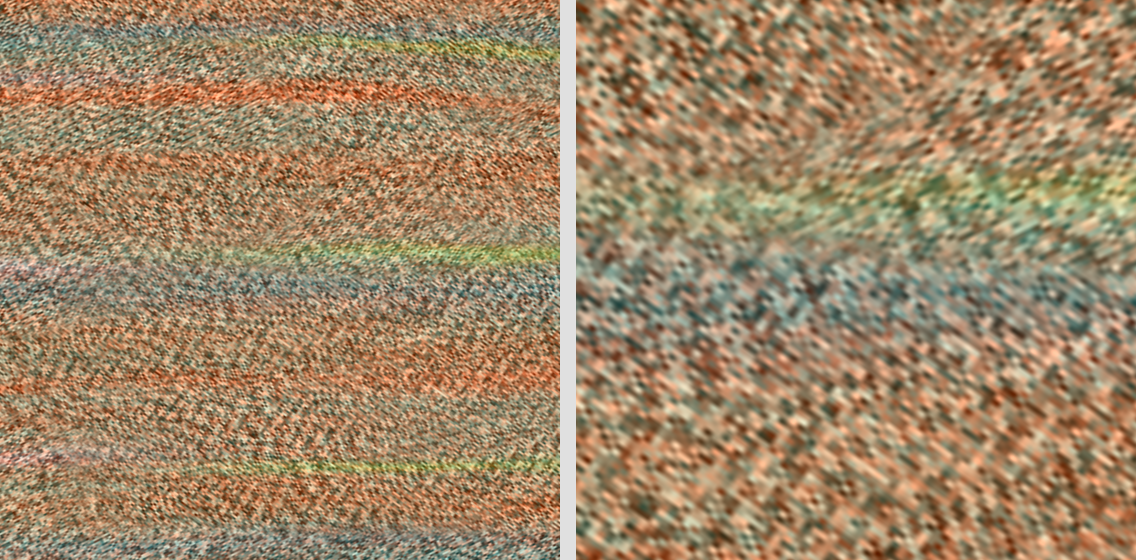
Left: the whole. Right: its middle third, enlarged.
Reproduce this texture procedurally as a WebGL 1 fragment shader.

```glsl
precision highp float;
// Woven-looking grain over soft horizontal colour bands.
// Bands are repeated bell-shaped stripes, bent and broken up by stretched noise;
// the grain is slanted value noise that shifts brightness and warmth.

uniform vec2 u_resolution;

const vec3 TAN = vec3(0.63, 0.54, 0.42);
const vec3 BROWN = vec3(0.67, 0.48, 0.33);
const vec3 SLATE = vec3(0.51, 0.52, 0.48);
const vec3 MOSS = vec3(0.61, 0.59, 0.31);
const vec3 EMBER = vec3(0.77, 0.43, 0.26);
const vec3 MAUVE = vec3(0.68, 0.57, 0.53);
const vec3 LIGHT_AXIS = vec3(1.08, 0.98, 0.90);
const vec3 WARM_AXIS = vec3(0.50, -0.35, -0.50);

float hash(vec2 cell, float seed) {
    return fract(sin(dot(cell, vec2(127.1, 311.7)) + seed * 17.3) * 43758.5453);
}

// Smooth value noise from 0 to 1.
float noise(vec2 p, float seed) {
    vec2 cell = floor(p);
    vec2 f = fract(p);
    vec2 w = f * f * (3.0 - 2.0 * f);
    float low = mix(hash(cell, seed), hash(cell + vec2(1.0, 0.0), seed), w.x);
    float high = mix(hash(cell + vec2(0.0, 1.0), seed), hash(cell + vec2(1.0, 1.0), seed), w.x);
    return mix(low, high, w.y);
}

// Noise centred on zero.
float signedNoise(vec2 p, float seed) {
    return noise(p, seed) - 0.5;
}

vec2 rotate(vec2 p, float angle) {
    float c = cos(angle);
    float s = sin(angle);
    return vec2(c * p.x + s * p.y, c * p.y - s * p.x);
}

// Soft stripe repeated down the canvas.
float stripe(float depth, float first, float spacing, float width) {
    float d = (fract((depth - first) / spacing + 0.5) - 0.5) * spacing;
    return exp(-d * d / (width * width));
}

// Short slanted fibres, leaning down to the right or up to the right.
float fibres(vec2 p, float lean, float seed) {
    vec2 density = vec2(185.0, 290.0);
    float falling = signedNoise(rotate(p, -0.62) * density, seed);
    float rising = signedNoise(rotate(p, 0.45) * density, seed + 1.0);
    return mix(falling, rising, lean);
}

// Horizontal colour bands with ragged edges.
vec3 bands(vec2 p) {
    float depth = 1.0 - p.y;
    depth += 0.035 * signedNoise(p * vec2(2.0, 5.0), 3.0);
    depth += 0.016 * signedNoise(p * vec2(7.0, 45.0), 4.0);
    float ragged = 0.55 + 0.6 * noise(p * vec2(4.0, 50.0), 5.0);
    float toRight = smoothstep(0.1, 0.75, p.x);
    float toLeft = 1.0 - smoothstep(0.0, 0.55, p.x);

    vec3 color = TAN;
    color = mix(color, BROWN, 0.85 * ragged * stripe(depth, 0.03, 0.29, 0.05));
    color = mix(color, SLATE, 0.9 * ragged * stripe(depth, 0.065, 0.455, 0.032));
    color = mix(color, MAUVE, toLeft * ragged * stripe(depth, 0.145, 0.335, 0.02));
    color = mix(color, EMBER, 0.8 * ragged * stripe(depth, 0.175, 0.505, 0.02));
    color = mix(color, MOSS, toRight * ragged * stripe(depth, 0.085, 0.375, 0.014));

    // Long thin streaks between the main bands.
    float warmth = signedNoise(p * vec2(2.0, 24.0), 6.0);
    warmth += 0.6 * signedNoise(p * vec2(5.0, 75.0), 7.0);
    float sheen = signedNoise(p * vec2(3.0, 60.0), 8.0);
    return color + 0.17 * warmth * WARM_AXIS + 0.06 * sheen;
}

void main() {
    vec2 p = gl_FragCoord.xy / u_resolution;

    float lean = smoothstep(0.48, 0.68, noise(p * vec2(3.0, 9.0), 9.0));
    float patchiness = 0.85 + 0.3 * noise(p * vec2(4.0, 16.0), 10.0);

    float brightness = 0.60 * fibres(p, lean, 11.0);
    brightness += 0.16 * signedNoise(p * vec2(90.0, 130.0), 13.0);
    float warmth = 0.34 * fibres(p, lean, 14.0);
    warmth += 0.10 * signedNoise(p * vec2(110.0, 150.0), 16.0);

    vec3 color = bands(p);
    color += patchiness * (brightness * LIGHT_AXIS + warmth * WARM_AXIS);
    gl_FragColor = vec4(clamp(color, 0.0, 1.0), 1.0);
}
```
